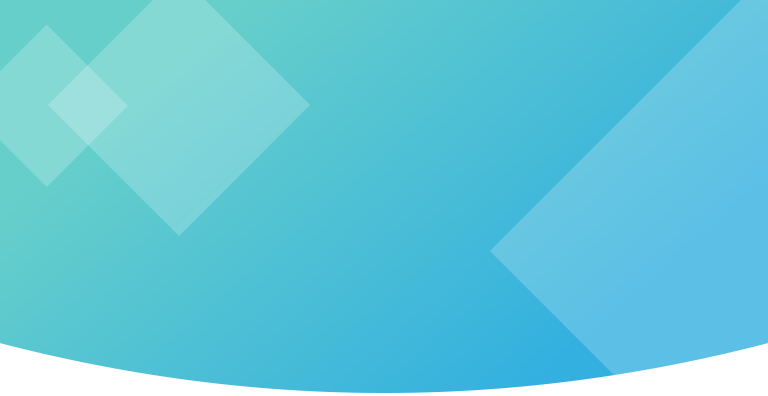
Write a Shadertoy shader that draws this background.

```glsl
#define TEAL vec3(0.402, 0.812, 0.794)
#define BLUE vec3(0.200, 0.690, 0.878)
#define PAPER vec3(1.0)
#define RAMP_DIRECTION vec2(1.0, 1.15)
#define RAMP_START 0.61
#define RAMP_END 2.47
#define VEIL_OPACITY 0.2
#define CURVE_LOW 0.0076
#define CURVE_RISE 0.126

// Signed distance to a square standing on its corner
float diamondDistance(vec2 p, vec2 center, float radius) {
    vec2 d = abs(p - center);
    return (d.x + d.y - radius) * 0.70711;
}

// Smooth coverage, one pixel wide at the edge
float coverage(float dist) {
    return clamp(0.5 - dist * iResolution.y, 0.0, 1.0);
}

vec3 addVeil(vec3 color, vec2 p, vec2 center, float radius) {
    float mask = coverage(diamondDistance(p, center, radius));
    return mix(color, vec3(1.0), VEIL_OPACITY * mask);
}

void mainImage(out vec4 fragColor, in vec2 fragCoord) {
    // Canvas height is one unit
    vec2 p = fragCoord / iResolution.y;
    float halfWidth = 0.5 * iResolution.x / iResolution.y;

    // Diagonal ramp from the upper left corner
    float along = dot(vec2(p.x, 1.0 - p.y), RAMP_DIRECTION);
    float t = clamp((along - RAMP_START) / (RAMP_END - RAMP_START), 0.0, 1.0);
    vec3 color = mix(TEAL, BLUE, t);

    // Translucent diamonds
    color = addVeil(color, p, vec2(0.118, 0.733), 0.205);
    color = addVeil(color, p, vec2(0.452, 0.735), 0.331);
    color = addVeil(color, p, vec2(2.247, 0.366), 1.010);

    // Pale area under a shallow parabola
    float u = (p.x - halfWidth) / halfWidth;
    float slope = 2.0 * CURVE_RISE * u / halfWidth;
    float curveDistance = (p.y - CURVE_LOW - CURVE_RISE * u * u) / sqrt(1.0 + slope * slope);
    color = mix(color, PAPER, coverage(curveDistance));

    fragColor = vec4(color, 1.0);
}
```
